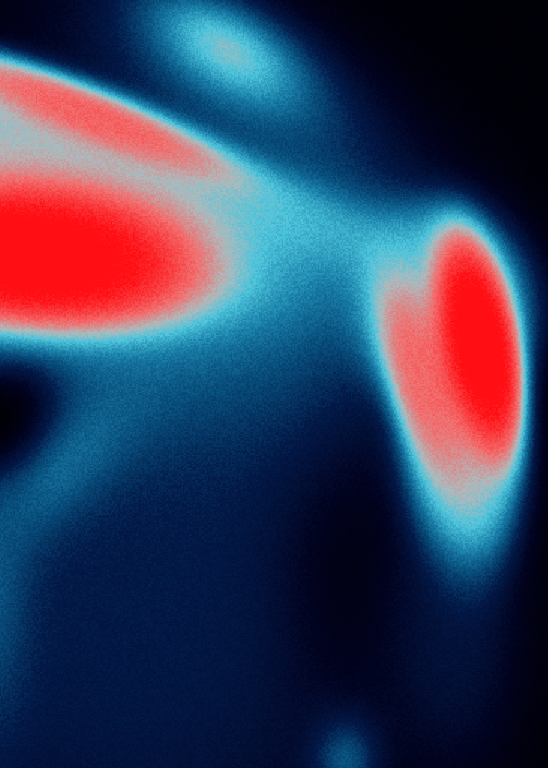
A WebGL 2 fragment shader for this background:

```glsl
#version 300 es
precision highp float;

uniform vec2 u_resolution;
out vec4 fragColor;

float hash(vec2 cell) {
    vec3 q = fract(vec3(cell.xyx) * 0.1031);
    q += dot(q, q.yzx + 33.33);
    return fract((q.x + q.y) * q.z);
}

// Soft rotated ellipse: 1 at the center, 1/e on its outline
float blob(vec2 p, vec2 center, vec2 radius, float angle, float sharpness) {
    float c = cos(angle), s = sin(angle);
    vec2 d = p - center;
    vec2 local = vec2(c * d.x + s * d.y, c * d.y - s * d.x) / radius;
    return exp(-pow(length(local) + 1e-4, sharpness));
}

// Dark ground and the wide blue haze
float hazeHeat(vec2 p) {
    float h = 0.03;
    h = mix(h, 0.29, blob(p, vec2(0.16, 0.35), vec2(0.42, 0.55), 0.0, 4.0));
    h = mix(h, 0.09, blob(p, vec2(0.47, 0.26), vec2(0.10, 0.20), 0.0, 2.0));
    h = mix(h, 0.24, blob(p, vec2(0.59, 0.17), vec2(0.09, 0.18), 0.0, 2.5));
    h = mix(h, 0.33, blob(p, vec2(0.34, 0.83), vec2(0.30, 0.13), -0.6, 2.5));
    h = mix(h, 0.42, blob(p, vec2(0.22, 0.53), vec2(0.26, 0.13), 0.0, 2.0));
    // Lower left stream around a dark pocket
    h = mix(h, 0.47, blob(p, vec2(0.09, 0.40), vec2(0.17, 0.06), 0.8, 2.0));
    h = mix(h, 0.43, blob(p, vec2(-0.01, 0.25), vec2(0.05, 0.20), 0.0, 2.0));
    h = mix(h, 0.02, blob(p, vec2(-0.01, 0.455), vec2(0.085, 0.06), 0.8, 2.5));
    // Bottom and top glows
    h = mix(h, 0.43, blob(p, vec2(0.45, 0.01), vec2(0.045, 0.06), 0.0, 2.0));
    h = mix(h, 0.67, blob(p, vec2(0.297, 0.934), vec2(0.13, 0.064), -0.55, 2.0));
    // Bridge between the two hot bodies
    h = mix(h, 0.50, blob(p, vec2(0.33, 0.66), vec2(0.18, 0.12), -0.2, 2.5));
    return mix(h, 0.57, blob(p, vec2(0.43, 0.70), vec2(0.17, 0.055), -0.35, 2.0));
}

float leftBody(float h, vec2 p) {
    h = mix(h, 0.64, blob(p, vec2(0.10, 0.83), vec2(0.32, 0.066), -0.4, 4.0));
    h = mix(h, 0.64, blob(p, vec2(0.03, 0.675), vec2(0.33, 0.133), -0.08, 3.5));
    h = mix(h, 0.71, blob(p, vec2(0.05, 0.79), vec2(0.26, 0.07), -0.28, 3.0));
    h = mix(h, 0.84, blob(p, vec2(0.117, 0.85), vec2(0.21, 0.036), -0.38, 3.0));
    return mix(h, 1.0, blob(p, vec2(0.04, 0.668), vec2(0.245, 0.10), -0.1, 4.0));
}

float rightBody(float h, vec2 p) {
    h = mix(h, 0.62, blob(p, vec2(0.58, 0.60), vec2(0.125, 0.145), 0.15, 4.5));
    h = mix(h, 0.63, blob(p, vec2(0.60, 0.44), vec2(0.088, 0.20), 0.08, 4.0));
    h = mix(h, 0.70, blob(p, vec2(0.595, 0.48), vec2(0.07, 0.17), 0.15, 4.0));
    h = mix(h, 0.83, blob(p, vec2(0.55, 0.51), vec2(0.045, 0.14), 0.32, 3.0));
    return mix(h, 1.0, blob(p, vec2(0.625, 0.553), vec2(0.054, 0.155), 0.2, 4.0));
}

vec3 blend(vec3 color, vec3 next, float low, float high, float h) {
    return mix(color, next, clamp((h - low) / (high - low), 0.0, 1.0));
}

// Black, navy, cyan, gray, coral, red
vec3 heatColor(float h) {
    vec3 c = vec3(0.0, 0.0, 0.02);
    c = blend(c, vec3(0.005, 0.01, 0.12), 0.02, 0.15, h);
    c = blend(c, vec3(0.01, 0.10, 0.28), 0.15, 0.30, h);
    c = blend(c, vec3(0.03, 0.30, 0.48), 0.30, 0.42, h);
    c = blend(c, vec3(0.10, 0.50, 0.66), 0.42, 0.52, h);
    c = blend(c, vec3(0.30, 0.77, 0.86), 0.52, 0.63, h);
    c = blend(c, vec3(0.68, 0.73, 0.74), 0.63, 0.71, h);
    c = blend(c, vec3(0.95, 0.43, 0.43), 0.71, 0.82, h);
    return blend(c, vec3(1.0, 0.06, 0.08), 0.82, 0.97, h);
}

void main() {
    vec2 p = gl_FragCoord.xy / u_resolution.y;
    float heat = rightBody(leftBody(hazeHeat(p), p), p);
    // Fine film grain
    float grain = hash(floor(p * 512.0)) - 0.5;
    fragColor = vec4(heatColor(heat + grain * 0.045), 1.0);
}
```
